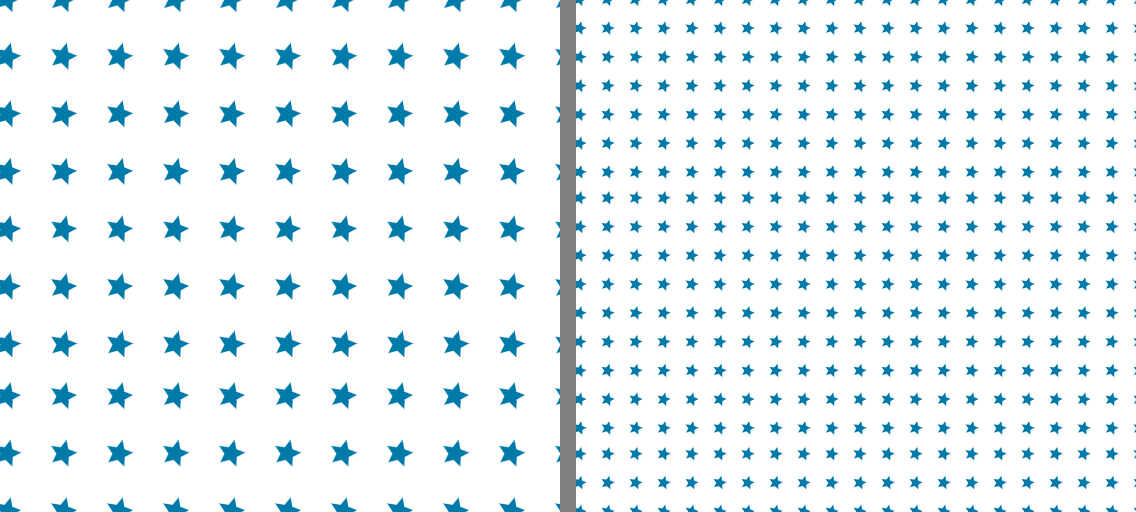
Left, the tile; right, the same tile 2 across and 2 down.
Write a Shadertoy shader that draws this pattern.

```glsl
// Ten columns by nine rows of small, slightly turned five-pointed stars on white.
// Each star is a folded distance function; rows keep an even pitch except for one
// narrower gap, and both axes wrap so that the canvas tiles.

#define COLUMNS 10.0
#define COLUMN_SHIFT 0.127    // star centre inside its column, in columns
#define ROW_PITCH 0.1124      // regular row distance, in canvas heights
#define FIRST_ROW 0.7732      // row just below the narrow gap, from the top
#define STAR_RADIUS 0.0273    // centre to tip, in canvas heights
#define NOTCH_RATIO 0.48      // inner radius over outer radius
#define STAR_TURN 0.061       // counterclockwise turn in radians
#define STAR_COLOR vec3(0.0, 0.48, 0.66)
#define PAPER_COLOR vec3(1.0)

const float HALF_SECTOR = 3.14159265 / 5.0;

// Signed distance to the edge lines of a five-pointed star with a tip on +x
float starDistance(vec2 p, float radius) {
    float angle = atan(p.y, p.x) - STAR_TURN;
    angle = mod(angle + HALF_SECTOR, 2.0 * HALF_SECTOR) - HALF_SECTOR;
    vec2 folded = length(p) * vec2(cos(angle), abs(sin(angle)));
    vec2 tip = vec2(radius, 0.0);
    vec2 notch = radius * NOTCH_RATIO * vec2(cos(HALF_SECTOR), sin(HALF_SECTOR));
    vec2 edge = notch - tip;
    return dot(folded - tip, normalize(vec2(edge.y, -edge.x)));
}

void mainImage(out vec4 fragColor, in vec2 fragCoord) {
    vec2 uv = fragCoord / iResolution.xy;
    float aspect = iResolution.x / iResolution.y;

    // Horizontal offset from the nearest column centre
    float x = (fract(uv.x * COLUMNS - COLUMN_SHIFT + 0.5) - 0.5) * aspect / COLUMNS;

    // Vertical offset from the nearest row; the last gap closes early at the wrap
    float down = fract(1.0 - uv.y - FIRST_ROW);
    float rowCenter = min(floor(down / ROW_PITCH + 0.5) * ROW_PITCH, 1.0);
    float y = rowCenter - down;

    // Antialiased fill
    float soft = 0.75 / iResolution.y;
    float fill = 1.0 - smoothstep(-soft, soft, starDistance(vec2(x, y), STAR_RADIUS));
    fragColor = vec4(mix(PAPER_COLOR, STAR_COLOR, fill), 1.0);
}
```
